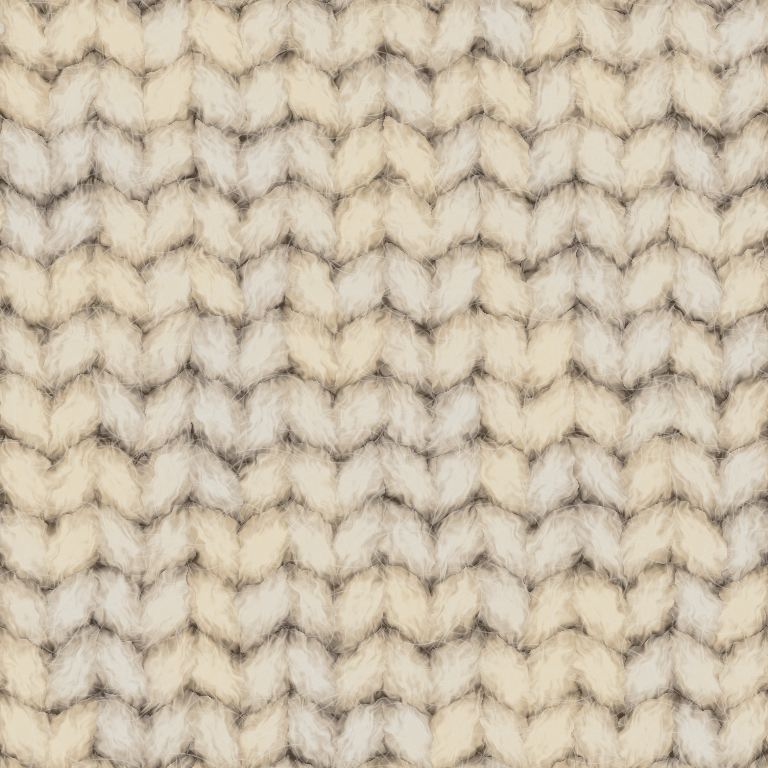
Write a WebGL 2 fragment shader that draws this texture.

```glsl
#version 300 es
precision highp float;
// Seamless chunky wool knit: columns of V stitches with spun fibres and loose hairs.
uniform vec2 u_resolution;
out vec4 outColor;

const vec2 STITCHES = vec2(8.0, 12.0);    // V stitches across and down
const float CELL_ASPECT = 1.5;            // stitch width over row height
const vec2 LEG_RADII = vec2(0.64, 0.37);  // half length and half width, in rows
const float LEG_ANGLE = 0.91;
const float LEG_JITTER = 0.12;
const float TAPER = 0.22;
const float WARP = 0.10;
const float FIBRE_SHEAR = 0.22;
const float FIBRE_DEPTH = 0.50;
const float HAIR_WIDTH = 0.0007;          // fraction of the canvas
const float HAIR_OPACITY = 0.46;
const vec3 DEEP = vec3(0.30, 0.25, 0.20);
const vec3 CREASE = vec3(0.57, 0.51, 0.44);
const vec3 WOOL = vec3(0.78, 0.71, 0.61);
const vec3 PALE = vec3(0.88, 0.85, 0.78);
const vec3 HAIR = vec3(0.89, 0.88, 0.85);
const vec3 GOLDEN = vec3(1.015, 0.995, 0.955);
const vec3 GREYED = vec3(0.985, 0.995, 1.025);

// Integer hash giving three values in 0..1
vec3 hash3(vec3 p) {
  uvec3 v = uvec3(ivec3(p)) * 1664525u + 1013904223u;
  v.x += v.y * v.z; v.y += v.z * v.x; v.z += v.x * v.y;
  v ^= v >> 16u;
  v.x += v.y * v.z; v.y += v.z * v.x; v.z += v.x * v.y;
  return vec3(v >> 8u) / 16777216.0;
}

float cornerSlope(vec2 corner, vec2 offset, vec2 period, float seed) {
  float a = 6.2831853 * hash3(vec3(mod(corner, period), seed)).x;
  return dot(vec2(cos(a), sin(a)), offset);
}

// Gradient noise that wraps after a whole period
float noise(vec2 p, vec2 period, float seed) {
  vec2 i = floor(p), f = p - i, e = vec2(1.0, 0.0);
  vec2 w = f * f * f * (f * (f * 6.0 - 15.0) + 10.0);
  float low = mix(cornerSlope(i, f, period, seed),
                  cornerSlope(i + e.xy, f - e.xy, period, seed), w.x);
  float high = mix(cornerSlope(i + e.yx, f - e.yx, period, seed),
                   cornerSlope(i + e.xx, f - e.xx, period, seed), w.x);
  return mix(low, high, w.y);
}

// Topmost leg at p: height, position along and across it, and its identity
float topLeg(vec2 p, out vec2 local, out vec3 traits) {
  float best = -9.0;
  vec2 axis = vec2(cos(LEG_ANGLE), sin(LEG_ANGLE));
  vec2 halfCell = vec2(p.x * 2.0, p.y);
  for (int j = -1; j <= 1; j++) {
    for (int i = -1; i <= 1; i++) {
      vec2 id = floor(halfCell) + vec2(i, j);
      vec3 rnd = hash3(vec3(mod(id, STITCHES * vec2(2.0, 1.0)), 3.0));
      vec2 d = (halfCell - id - 0.5) * vec2(CELL_ASPECT * 0.5, 1.0);
      d.x *= mod(id.x, 2.0) * 2.0 - 1.0;  // mirror the left legs
      d += (rnd.xy - 0.5) * LEG_JITTER * vec2(0.4, 1.0);
      vec2 q = vec2(dot(d, axis), dot(d, vec2(-axis.y, axis.x)));
      vec2 r = q / (LEG_RADII * vec2(1.0, 1.0 + TAPER * clamp(q.x, -1.0, 1.0)));
      float height = 1.0 - dot(r, r) + 0.10 * (rnd.z - 0.5);
      if (height > best) { best = height; local = q; traits = rnd; }
    }
  }
  return best;
}

// Strands running along a leg, bent by softer noise
float fibres(vec2 q, float seed) {
  vec2 p = vec2(q.x, q.y - FIBRE_SHEAR * q.x) + 8.0;
  p.y += 0.09 * noise(p * 3.0, vec2(256.0), seed);
  return noise(p * vec2(2.5, 9.0), vec2(256.0), seed + 1.0)
       + 0.8 * noise(p * vec2(5.0, 19.0), vec2(512.0), seed + 2.0);
}

// Loose curved hairs scattered over a wrapping grid
float hairs(vec2 uv, float grid, int count, float seed) {
  vec2 p = uv * grid;
  float pixel = 0.7 / u_resolution.y, cover = 0.0;
  for (int k = 0; k < 9 * count; k++) {
    vec2 id = floor(p) + vec2(k % 3, (k / 3) % 3) - 1.0;
    vec3 key = vec3(mod(id, grid), seed + float(k / 9));
    vec3 a = hash3(key), b = hash3(key + vec3(0.0, 0.0, 50.0));
    vec2 fromMiddle = p - id - a.xy;
    float turn = 6.2831853 * a.z, radius = mix(0.5, 1.8, b.x);
    vec2 toCentre = radius * vec2(cos(turn), sin(turn));
    float d = abs(length(fromMiddle + toCentre) - radius) / grid;
    float line = 1.0 - smoothstep(max(HAIR_WIDTH - pixel, 0.0), HAIR_WIDTH + pixel, d);
    float ends = 1.0 - smoothstep(0.45, 0.95, length(fromMiddle));
    cover = max(cover, line * ends * mix(0.35, 1.0, b.y));
  }
  return cover;
}

void main() {
  vec2 uv = gl_FragCoord.xy / u_resolution;
  vec2 bend = vec2(noise(uv * 16.0, vec2(16.0), 11.0), noise(uv * 16.0, vec2(16.0), 12.0));
  vec2 ruffle = vec2(noise(uv * 64.0, vec2(64.0), 13.0), noise(uv * 64.0, vec2(64.0), 14.0));

  // Rounded legs, lit from above, with strands and uneven wear
  vec2 q;
  vec3 traits;
  float height = topLeg(uv * STITCHES + WARP * bend + 0.06 * ruffle, q, traits);
  float patchy = noise(uv * 6.0, vec2(6.0), 15.0);
  float tone = height + 0.10 * q.y / LEG_RADII.y + 0.16 * (traits.x - 0.5) + 0.2 * patchy;
  tone += FIBRE_DEPTH * fibres(q, 20.0 + floor(traits.y * 900.0));
  tone += 0.22 * noise(uv * 128.0, vec2(128.0), 16.0);

  // Colour from the dark holes up to the pale crowns
  vec3 color = mix(DEEP, CREASE, smoothstep(-0.75, -0.2, tone));
  color = mix(color, WOOL, smoothstep(-0.3, 0.25, tone));
  color = mix(color, PALE, smoothstep(0.1, 0.95, tone));
  color *= mix(GREYED, GOLDEN, clamp(traits.z + patchy, 0.0, 1.0));

  // Halo of fuzz
  float fuzz = max(hairs(uv + 0.004 * bend, 16.0, 5, 100.0),
                   0.8 * hairs(uv + 0.003 * ruffle, 27.0, 4, 200.0));
  outColor = vec4(mix(color, HAIR, HAIR_OPACITY * fuzz), 1.0);
}
```
